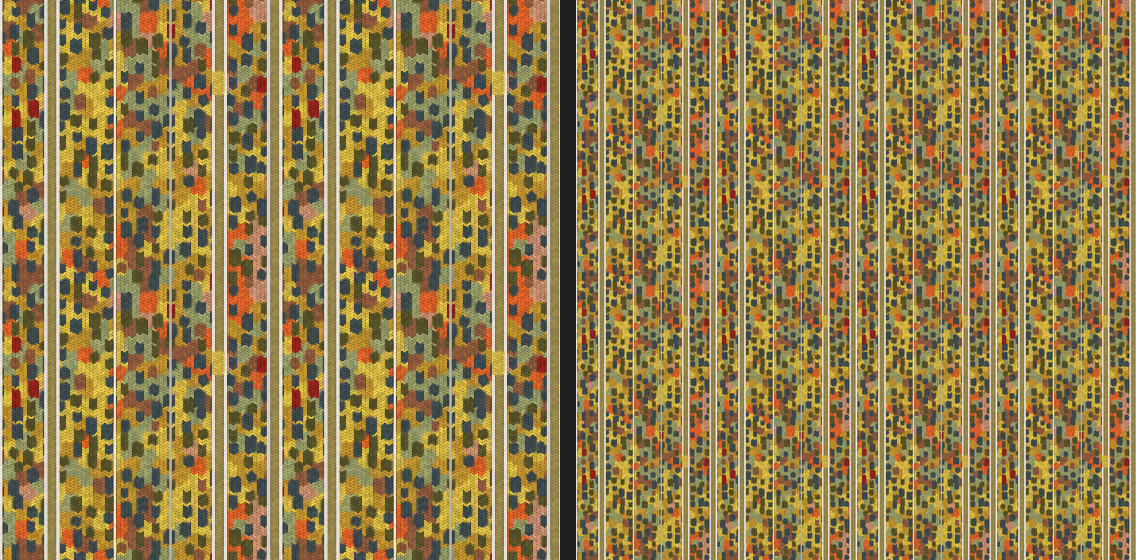
Left: one tile. Right: repeated 2 by 2.
Write a Shadertoy shader that draws this pattern.

```glsl
const vec2 REPEATS = vec2(2.0);
const vec2 CELLS = vec2(18.0, 16.0);
const vec2 STITCHES = vec2(72.0, 96.0);

const vec3 SLATE = vec3(0.25, 0.30, 0.31);
const vec3 MOSS = vec3(0.35, 0.33, 0.17);
const vec3 YELLOW = vec3(0.86, 0.74, 0.27);
const vec3 OCHRE = vec3(0.76, 0.58, 0.19);
const vec3 SAGE = vec3(0.60, 0.62, 0.41);
const vec3 BROWN = vec3(0.57, 0.36, 0.24);
const vec3 ORANGE = vec3(0.88, 0.39, 0.16);
const vec3 CRIMSON = vec3(0.58, 0.14, 0.11);
const vec3 PINK = vec3(0.80, 0.57, 0.44);
const vec3 OLIVE = vec3(0.63, 0.56, 0.31);
const vec3 IVORY = vec3(0.93, 0.91, 0.87);

// Centre, half width and brightness of each pale line
const vec3 LINES[8] = vec3[8](
    vec3(0.003, 0.0058, 1.00), vec3(0.164, 0.0060, 0.97),
    vec3(0.207, 0.0058, 1.00), vec3(0.410, 0.0040, 1.00),
    vec3(0.609, 0.0042, 0.80), vec3(0.762, 0.0056, 0.98),
    vec3(0.805, 0.0056, 1.00), vec3(0.959, 0.0064, 0.92));

float hash(vec2 p) {
    return fract(sin(dot(p, vec2(127.1, 311.7))) * 43758.5453);
}

float wrappedNoise(vec2 p, vec2 period) {
    vec2 i = floor(p), f = fract(p);
    f = f * f * (3.0 - 2.0 * f);
    float a = hash(mod(i, period));
    float b = hash(mod(i + vec2(1, 0), period));
    float c = hash(mod(i + vec2(0, 1), period));
    float d = hash(mod(i + vec2(1, 1), period));
    return mix(mix(a, b, f.x), mix(c, d, f.x), f.y);
}

float wrappedDistance(float a, float b) {
    return abs(fract(a - b + 0.5) - 0.5);
}

float band(float x, float centre, float halfWidth, float blur) {
    return 1.0 - smoothstep(halfWidth - blur, halfWidth + blur, wrappedDistance(x, centre));
}

vec2 cellCentre(vec2 cell, vec2 id, float seed, float jitter) {
    vec2 offset = vec2(hash(id + seed), hash(id + seed + 7.3)) - 0.5;
    float stagger = 0.5 * mod(id.x, 2.0) - 0.25;
    return cell + 0.5 + vec2(0.0, stagger) + jitter * offset;
}

vec3 groundColor(vec2 centre, vec2 id) {
    float pick = hash(id + 31.7), accent = hash(id + 53.1);
    // Orange and pink panel in the last strip
    float panel = step(0.80, centre.x) * band(centre.y, 0.04, 0.19, 0.05);
    if (accent < 0.9 * panel) return centre.x < 0.875 ? ORANGE : PINK;
    if (pick < 0.02 + 0.17 * centre.x * centre.x) return ORANGE;
    if (accent > 0.975) return PINK;
    float tone = pick + 0.6 * (wrappedNoise(centre * vec2(6, 5), vec2(6, 5)) - 0.5);
    if (tone < 0.17) return BROWN;
    if (tone < 0.36) return SAGE;
    return tone < 0.66 ? OCHRE : YELLOW;
}

vec3 spotColor(vec2 id) {
    float pick = hash(id + 17.9);
    if (pick < 0.56) return SLATE;
    if (pick < 0.88) return MOSS;
    return pick < 0.95 ? BROWN : CRIMSON;
}

// Squarish colour fields, blended narrowly where they meet
vec3 ground(vec2 p) {
    vec2 g = p * CELLS;
    vec3 sum = vec3(0.0);
    float total = 0.0;
    for (int y = -1; y <= 1; y++)
    for (int x = -1; x <= 1; x++) {
        vec2 cell = floor(g) + vec2(x, y);
        vec2 id = mod(cell, CELLS);
        vec2 centre = cellCentre(cell, id, 3.1, 0.5);
        vec2 d = g - centre;
        d *= d;
        float weight = exp(-40.0 * sqrt(sqrt(dot(d, d))));
        sum += weight * groundColor(fract(centre / CELLS), id);
        total += weight;
    }
    return sum / total;
}

// Staggered dark rounded patches
vec3 addSpots(vec3 color, vec2 p, float blur) {
    vec2 g = p * CELLS + 0.5;
    for (int y = -1; y <= 1; y++)
    for (int x = -1; x <= 1; x++) {
        vec2 cell = floor(g) + vec2(x, y);
        vec2 id = mod(cell, CELLS);
        float size = hash(id + 71.3);
        vec2 halfSize = vec2(0.27 + 0.06 * size, 0.30 + 0.24 * size * size);
        vec2 d = abs(g - cellCentre(cell, id, 11.7, 0.35)) - halfSize + 0.16;
        float edge = length(max(d, 0.0)) + min(max(d.x, d.y), 0.0) - 0.16;
        float cover = step(0.13, hash(id + 91.9)) * (1.0 - smoothstep(-blur, blur, edge));
        color = mix(color, spotColor(id), cover);
    }
    return color;
}

void mainImage(out vec4 fragColor, in vec2 fragCoord) {
    vec2 p = fract(fragCoord / iResolution.xy * REPEATS);
    float blur = max(1.0 / iResolution.y, 0.0015);

    // Chevron stitches also give the patches ragged outlines
    vec2 s = p * STITCHES;
    s.y += 0.9 * abs(mod(s.x, 2.0) - 1.0);
    vec2 stitch = floor(s);
    vec2 middle = (stitch + 0.5 - vec2(0.0, 0.45)) / STITCHES;
    vec2 rim = abs(2.0 * fract(s) - 1.0);
    float shade = 1.06 - 0.26 * rim.y * rim.y - 0.14 * pow(rim.x, 4.0);
    shade *= 0.89 + 0.20 * hash(mod(stitch, STITCHES));

    vec2 q = mix(p, middle, 0.7);
    vec3 color = addSpots(ground(q), q, 20.0 * blur) * shade;

    // Olive ribbons, one with a yellow insert
    float insert = band(p.x, 0.780, 0.022, blur) * band(p.y, 0.703, 0.042, 0.004);
    float ribbon = band(p.x, 0.185, 0.0215, blur) + band(p.x, 0.7835, 0.0215, blur)
                 + band(p.x, 0.981, 0.022, blur);
    color = mix(color, OLIVE * mix(0.92, shade, 0.65), ribbon);

    // Pale lines with a soft shadow
    for (int i = 0; i < 8; i++) {
        vec3 line = LINES[i];
        color *= 1.0 - 0.18 * band(p.x, line.x, line.y + 0.003, 0.003);
        vec3 thread = IVORY * line.z * mix(1.0, shade, 0.25);
        color = mix(color, thread, band(p.x, line.x, line.y, blur));
    }
    color = mix(color, YELLOW * shade, 0.9 * insert);
    fragColor = vec4(color, 1.0);
}
```
